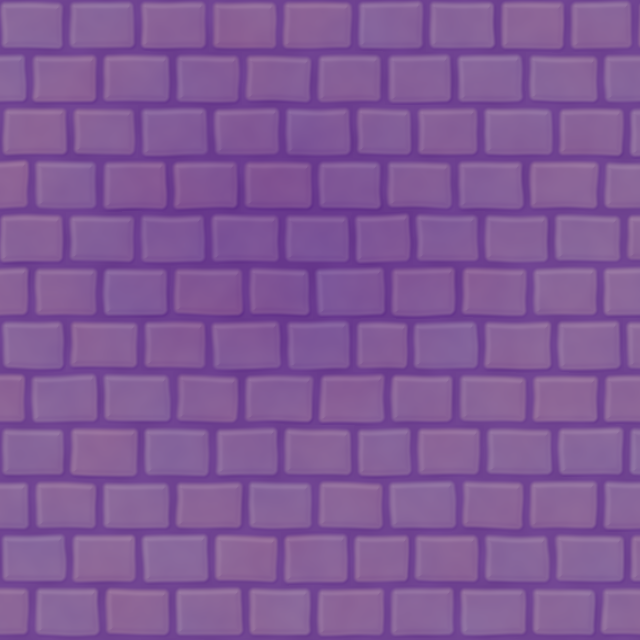
This texture is drawn by a WebGL 2 fragment shader. Its source:

```glsl
#version 300 es
precision highp float;
// Worn purple brick wall: twelve staggered rows of soft, bevelled bricks.
uniform vec2 u_resolution;
out vec4 fragColor;

float hash(vec2 p) {
    vec3 q = fract(p.xyx * vec3(0.1031, 0.1030, 0.0973));
    q += dot(q, q.yzx + 33.33);
    return fract((q.x + q.y) * q.z);
}

vec2 gradient(vec2 cell) {
    float angle = 6.2832 * hash(cell + 17.0);
    return vec2(cos(angle), sin(angle));
}

// Gradient noise, roughly -0.7 to 0.7
float noise(vec2 p) {
    vec2 i = floor(p), f = p - i;
    vec2 s = f * f * f * (f * (f * 6.0 - 15.0) + 10.0);
    vec2 e = vec2(1.0, 0.0);
    float low = mix(dot(gradient(i), f), dot(gradient(i + e), f - e), s.x);
    float high = mix(dot(gradient(i + e.yx), f - e.yx),
                     dot(gradient(i + 1.0), f - 1.0), s.x);
    return mix(low, high, s.y);
}

float roundedBox(vec2 p, vec2 halfSize, float radius) {
    vec2 q = abs(p) - halfSize + radius;
    return length(max(q, 0.0)) + min(max(q.x, q.y), 0.0) - radius;
}

// Uneven position of the joint at the left of a column
float joint(float column, float row) {
    return column + 0.07 * (hash(vec2(column, row) + 5.0) - 0.5);
}

void main() {
    vec2 uv = gl_FragCoord.xy / u_resolution;
    vec2 p = vec2(uv.x, 1.0 - uv.y);

    // Rows run downwards; the joints wander slightly
    float y = p.y * 12.0 + 0.03 + 0.04 * noise(p * vec2(13.0, 6.0));
    float row = floor(y);
    float odd = mod(row, 2.0);

    // Odd rows are staggered; even rows below the first have one narrow brick
    float narrowing = 0.17 * smoothstep(0.555, 0.65, p.x) * step(0.5, row);
    float x = p.x * 9.0 + mix(0.04 + narrowing, 0.575, odd)
            + 0.025 * noise(p * 25.0 + 40.0);
    float column = floor(x);
    if (x < joint(column, row)) column -= 1.0;
    else if (x > joint(column + 1.0, row)) column += 1.0;
    float left = joint(column, row), right = joint(column + 1.0, row);
    vec2 id = vec2(column, row);
    float tone = hash(id + 31.0) - 0.5;
    float tint = hash(id + 73.0) - 0.5;

    // Distance to the brick, measured in row heights
    vec2 q = vec2((x - 0.5 * (left + right)) * 1.333, y - row - 0.5);
    q += q.yx * vec2(0.05, 0.045) * vec2(tint, tone);
    vec2 halfSize = vec2((right - left) * 0.667 - 0.075, 0.428 + 0.02 * tone);
    float d = roundedBox(q, halfSize, 0.09);
    float facing = (roundedBox(q + vec2(-0.011, -0.016), halfSize, 0.09) - d) / 0.02;

    // Broad stain above the centre, plus softer mottling
    vec2 fromStain = (p - vec2(0.45, 0.36)) / vec2(0.32, 0.3);
    float stain = exp(-dot(fromStain, fromStain)) + 0.25 * noise(p * 4.0 + 9.0);
    stain = clamp(stain + 0.25 * tone, 0.0, 1.0);
    float mottle = noise(p * 16.0 + id * 3.0) + 0.5 * noise(p * 42.0);

    // Brick face, drifting between pinkish and bluish
    vec3 brick = mix(vec3(0.545, 0.405, 0.603), vec3(0.49, 0.32, 0.583), stain);
    float hue = 0.8 * tint + 0.9 * noise(p * 9.0 + 60.0);
    brick += vec3(0.02, -0.008, -0.02) * hue;
    brick += vec3(0.018, 0.022, 0.01) * (mottle + 0.6 * tone);

    // Lit rim along the top and left, shade along the bottom and right
    float rim = exp(-pow((d + 0.075) / 0.04, 2.0));
    brick += vec3(0.055, 0.068, 0.04) * rim * max(facing, 0.0);
    brick -= vec3(0.02, 0.03, 0.01) * rim * max(-facing, 0.0);

    // Mortar, darkest beside the shaded edges
    vec3 mortar = mix(vec3(0.44, 0.268, 0.57), vec3(0.405, 0.22, 0.55), stain);
    float crease = exp(-pow((d - 0.02) / 0.04, 2.0)) * max(-facing, 0.0);
    mortar -= vec3(0.04, 0.05, 0.02) * crease * (0.6 + noise(p * 11.0 + 25.0));
    mortar += 0.025 * noise(p * 20.0 + 80.0);

    float cover = 1.0 - smoothstep(-0.045, 0.045, d);
    fragColor = vec4(mix(mortar, brick, cover), 1.0);
}
```
